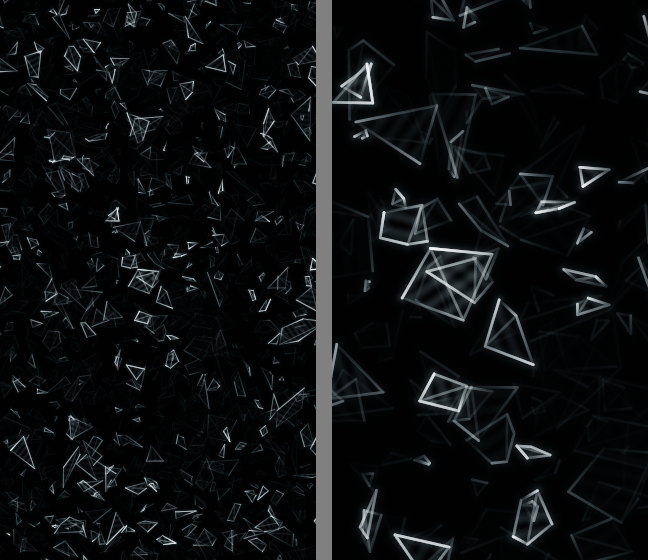
Left, the full canvas; right, a detail of the centre.
A WebGL 1 fragment shader for this background:

```glsl
precision highp float;
// Scattered slivers of glass on black: thin, pale outlines of small polygons.
// Jittered grids of several sizes each hold one irregular shard per cell;
// edges fade along their length and layered sines gather shards into clumps.

uniform vec2 u_resolution;

#define COARSE_CELLS 11.0    // cells per canvas height in the largest layer
#define LAYER_RATIO 1.25     // cell count growth from layer to layer
#define LINE_HALF 0.0008     // half width of an outline
#define GLOW_WIDTH 0.0032    // reach of the halo around a line
#define GLOW_GAIN 0.08
#define FILL_GAIN 0.06       // faint body inside a shard
#define SHARD_GAIN 2.9
#define RARITY 5.2           // higher leaves fewer bright shards
#define BASE_LIGHT 0.006
#define PEAK_LIGHT 1.0       // level that overlapping light levels off at
#define TINT vec3(1.16, 1.04, 1.0)

const float TAU = 6.2831853;
const int LAYERS = 5;
const int MAX_CORNERS = 5;

float hash(vec2 cell, float salt) {
    vec3 q = fract(vec3(cell.xyx + salt * 7.31) * vec3(0.1031, 0.1030, 0.0973));
    q += dot(q, q.yzx + 33.33);
    return fract((q.x + q.y) * q.z);
}

mat2 rotation(float angle) {
    float c = cos(angle), s = sin(angle);
    return mat2(c, s, -s, c);
}

// Corner k of a unit shard with the given corner count.
vec2 corner(vec2 cell, float k, float count) {
    k = mod(k, count);
    float angle = TAU * (k + 0.85 * hash(cell, 20.0 + k)) / count;
    float reach = mix(0.3, 1.0, hash(cell, 30.0 + k));
    return reach * vec2(cos(angle), sin(angle));
}

// Distance to segment ab in x, position along it in y.
vec2 segment(vec2 p, vec2 a, vec2 b) {
    vec2 ab = b - a;
    float t = clamp(dot(p - a, ab) / max(dot(ab, ab), 1e-8), 0.0, 1.0);
    return vec2(length(p - a - ab * t), t);
}

float stroke(float d, float pixel) {
    float core = clamp((LINE_HALF - d) / pixel + 0.5, 0.0, 1.0);
    return core + GLOW_GAIN * exp(-d * d / (GLOW_WIDTH * GLOW_WIDTH));
}

float clumping(vec2 p) {
    float waves = sin(p.x * 23.0 + 2.0 * sin(p.y * 17.0))
                + sin(p.y * 29.0 + 2.0 * sin(p.x * 19.0 + 1.3));
    return 0.7 + 0.15 * waves;
}

// Light of one shard; p is relative to its centre.
float shard(vec2 p, vec2 cell, float size, float pixel) {
    float count = 3.0 + floor(2.4 * hash(cell, 3.0));
    vec2 stretch = size * vec2(1.0, mix(0.3, 1.0, hash(cell, 4.0)));
    p = rotation(TAU * hash(cell, 5.0)) * p;

    float light = 0.0;
    float side = -1.0;
    for (int i = 0; i < MAX_CORNERS; i++) {
        float k = float(i);
        if (k >= count) break;
        vec2 a = corner(cell, k, count) * stretch;
        vec2 b = corner(cell, k + 1.0, count) * stretch;
        vec2 hit = segment(p, a, b);
        float fade = mix(hash(cell, 40.0 + k), hash(cell, 50.0 + k), hit.y);
        light = max(light, stroke(hit.x, pixel) * mix(0.08, 1.3, fade * fade));

        // Even-odd crossing test for the interior
        if ((a.y > p.y) != (b.y > p.y)) {
            float crossing = a.x + (p.y - a.y) * (b.x - a.x) / (b.y - a.y);
            if (p.x < crossing) side = -side;
        }
    }

    // Inner crease and a streaked body
    vec2 crease = segment(p, corner(cell, 0.0, count) * stretch,
                             corner(cell, 2.0, count) * stretch);
    light = max(light, 0.2 * stroke(crease.x, pixel));
    float streak = 0.5 + 0.5 * sin(p.x * 620.0 + p.y * 270.0 + TAU * hash(cell, 6.0));
    return light + FILL_GAIN * streak * step(0.0, side);
}

float shardLayer(vec2 p, float cells, float seed, float pixel) {
    vec2 home = floor(p * cells);
    float light = 0.0;
    for (int y = -1; y <= 1; y++) {
        for (int x = -1; x <= 1; x++) {
            vec2 place = home + vec2(float(x), float(y));
            vec2 cell = place + 61.0 * seed + 13.0;
            vec2 jitter = vec2(hash(cell, 1.0), hash(cell, 2.0)) - 0.5;
            vec2 centre = (place + 0.5 + 0.8 * jitter) / cells;
            float size = mix(0.15, 0.8, hash(cell, 7.0)) / cells;
            vec2 offset = p - centre;
            if (length(offset) > size + 2.0 * GLOW_WIDTH) continue;
            float strength = pow(hash(cell, 8.0), RARITY) * clumping(centre);
            light += max(strength, 0.02) * shard(offset, cell, size, pixel);
        }
    }
    return light;
}

void main() {
    float pixel = 1.0 / u_resolution.y;
    vec2 p = gl_FragCoord.xy * pixel;
    float light = BASE_LIGHT;
    float cells = COARSE_CELLS;
    for (int i = 0; i < LAYERS; i++) {
        light += SHARD_GAIN * shardLayer(p, cells, float(i), pixel);
        cells *= LAYER_RATIO;
    }
    light = PEAK_LIGHT * (1.0 - exp(-light / PEAK_LIGHT));
    gl_FragColor = vec4(pow(vec3(light), TINT), 1.0);
}
```
